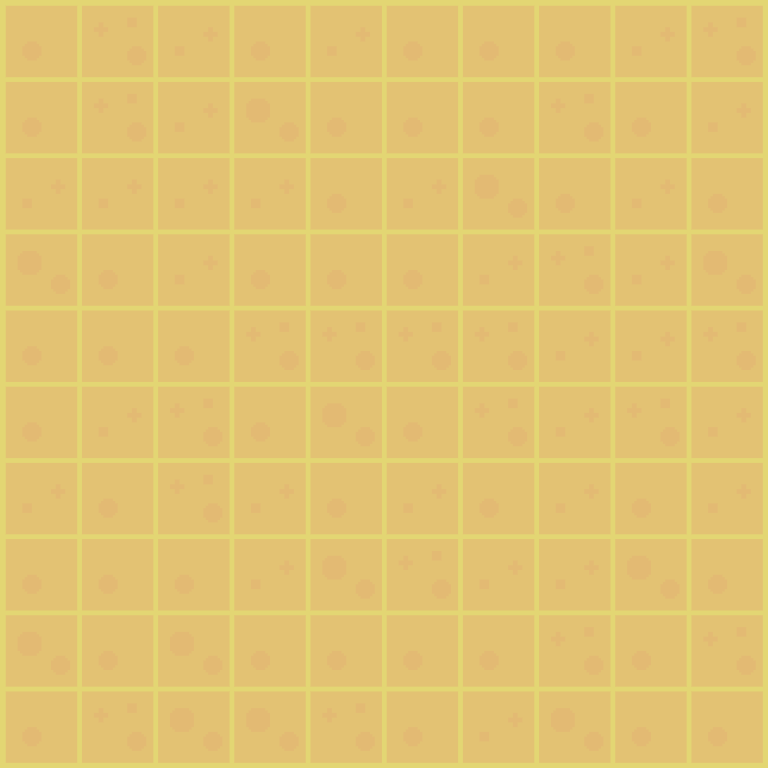
A Shadertoy shader for this pattern:

```glsl
// Grid of sandy square tiles with yellow grout and four kinds of stepped speckles.
#define TILES 10.0
#define PITCH 0.0992
#define MARGIN 0.0044
#define STEPS 32.0
#define GROUT_HALF 1.0
#define SAND vec3(0.89, 0.76, 0.45)
#define GROUT vec3(0.89, 0.84, 0.45)
#define SPECK vec3(0.89, 0.73, 0.45)

float hash(vec2 cell) {
    return fract(sin(dot(cell, vec2(12.99, 78.23)) + 4.1) * 43758.5);
}

// Chebyshev distance to a box, exact on its edges
float box(vec2 p, vec2 halfSize) {
    vec2 d = abs(p) - halfSize;
    return max(d.x, d.y);
}

// Disc with staircase corners
float steppedDisc(vec2 p, float r) {
    float arms = min(box(p, vec2(r, r - 2.0)), box(p, vec2(r - 2.0, r)));
    return min(arms, box(p, vec2(r - 1.0)));
}

float plusSign(vec2 p) {
    return min(box(p, vec2(3.0, 1.0)), box(p, vec2(1.0, 3.0)));
}

// One of four speckle groups, in steps from the tile's top left
float speckles(vec2 p, float kind) {
    if (kind < 0.37) return steppedDisc(p - vec2(12.0, 20.0), 4.0);
    if (kind < 0.58) return min(box(p - vec2(10.0, 20.0), vec2(2.0)),
                                plusSign(p - vec2(23.0, 13.0)));
    float lowerDisc = steppedDisc(p - vec2(24.0, 22.0), 4.0);
    if (kind < 0.78) return min(lowerDisc, steppedDisc(p - vec2(11.0, 13.0), 5.0));
    float marks = min(plusSign(p - vec2(9.0, 11.0)), box(p - vec2(22.0, 8.0), vec2(2.0)));
    return min(lowerDisc, marks);
}

float coverage(float dist, float pixel) {
    return clamp(0.5 - dist / pixel, 0.0, 1.0);
}

void mainImage(out vec4 fragColor, in vec2 fragCoord) {
    vec2 uv = fragCoord / iResolution.xy;
    uv.y = 1.0 - uv.y;

    // Clamping the cell lets the grout fill the outer margin
    vec2 grid = (uv - MARGIN) / PITCH;
    vec2 cell = clamp(floor(grid), 0.0, TILES - 1.0);
    vec2 p = (grid - cell) * STEPS;
    float pixel = STEPS / (PITCH * iResolution.y);

    // Speckles, then grout on top
    float groutDist = -box(p - 0.5 * STEPS, vec2(0.5 * STEPS - GROUT_HALF));
    vec3 color = mix(SAND, SPECK, coverage(speckles(p, hash(cell)), pixel));
    color = mix(color, GROUT, coverage(groutDist, pixel));
    fragColor = vec4(color, 1.0);
}
```
